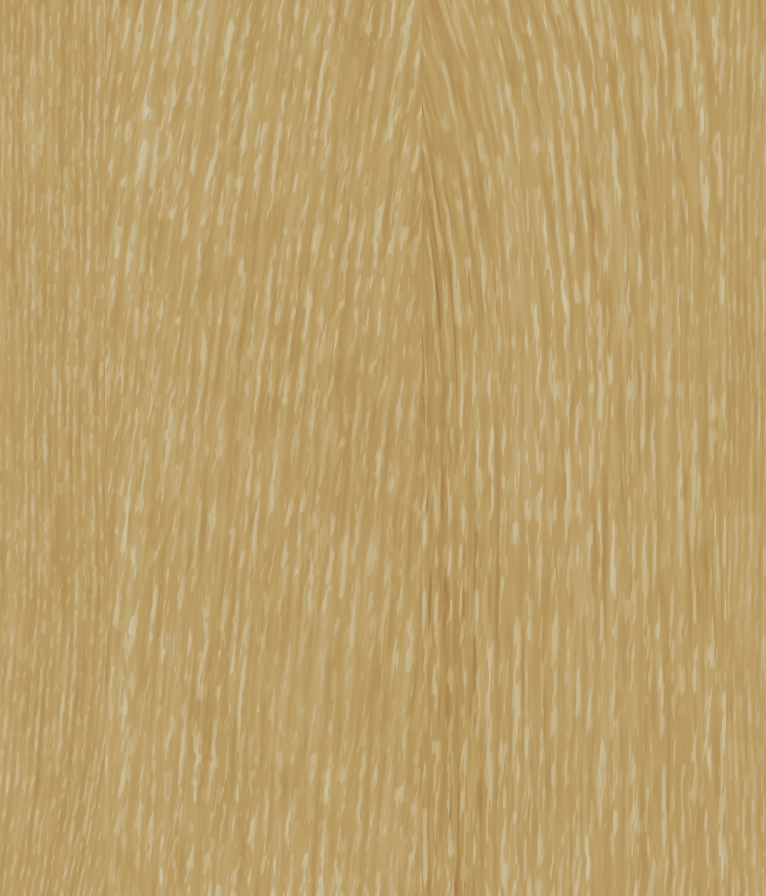
A WebGL 1 fragment shader for this texture:

```glsl
precision highp float;
uniform vec2 u_resolution;

const vec3 DARK = vec3(0.64, 0.49, 0.28);
const vec3 GOLD = vec3(0.735, 0.625, 0.405);
const vec3 CREAM = vec3(0.80, 0.755, 0.63);

// Seams between boards, in units of canvas height
const vec3 SEAMS = vec3(0.117, 0.471, 0.810);

// Per board: ring spacing, fleck width, fleck length, fleck strength
const vec4 BOARD_A = vec4(0.0085, 0.0030, 0.013, 0.52);
const vec4 BOARD_B = vec4(0.0165, 0.0036, 0.019, 0.70);
const vec4 BOARD_C = vec4(0.0145, 0.0034, 0.027, 0.74);
const vec4 BOARD_D = vec4(0.0085, 0.0031, 0.020, 0.50);

const float FLECK_SLANT = 0.05;
const float RING_CONTRAST = 0.16;
const float FIBRE_CONTRAST = 0.80;
const float CLOUD_CONTRAST = 0.22;
const float HEART_DEPTH = 0.32;
const float BASE_TONE = -0.06;

float hash(vec2 p) {
  vec3 q = fract(vec3(p.xyx) * 0.1031);
  q += dot(q, q.yzx + 33.33);
  return fract((q.x + q.y) * q.z);
}

float noise(vec2 p) {
  vec2 i = floor(p);
  vec2 f = fract(p);
  f = f * f * (3.0 - 2.0 * f);
  float low = mix(hash(i), hash(i + vec2(1.0, 0.0)), f.x);
  float high = mix(hash(i + vec2(0.0, 1.0)), hash(i + 1.0), f.x);
  return mix(low, high, f.y);
}

float fbm(vec2 p) {
  float sum = 0.0;
  float amp = 0.5;
  for (int i = 0; i < 4; i++) {
    sum += amp * noise(p);
    p = p * 2.03 + 17.3;
    amp *= 0.5;
  }
  return sum / 0.9375;
}

// Sideways position along the grain, bent differently on each board
float grainCoord(vec2 p, float board) {
  float u = p.x + 0.008 * (noise(vec2(p.x * 7.0, p.y * 4.0 + board * 9.0)) - 0.5);
  u += 0.0016 * (noise(vec2(p.x * 30.0, p.y * 28.0)) - 0.5);
  if (board < 0.5) {
    float low = max(0.45 - p.y, 0.0);
    return u + 0.22 * low * low;
  }
  if (board < 1.5) return u - 0.06 * p.y - 0.04 * p.y * p.y;
  if (board < 2.5) {
    float rise = max(p.y - 0.55, 0.0);
    float across = (p.x - SEAMS.y) / (SEAMS.z - SEAMS.y);
    return u + 0.36 * rise * rise * mix(1.0, 0.15, across);
  }
  return u;
}

// Growth rings as a soft wave across the grain
float growthRing(float u, float y, float spacing, float seed) {
  float phase = u / spacing + 1.1 * noise(vec2(u * 35.0, y * 2.0 + seed));
  return 0.5 + 0.5 * sin(6.2832 * phase);
}

// Pale filled pores, strung along the growth rings
float poreFlecks(float u, float y, float ring, vec4 style, float seed) {
  vec2 cell = vec2((u - FLECK_SLANT * y) / style.y, y / style.z);
  float broad = noise(cell + seed);
  float fine = noise(cell * vec2(1.6, 2.1) + seed + 51.0);
  float pore = smoothstep(0.53, 0.76, 0.60 * broad + 0.40 * fine + 0.14 * ring - 0.03);
  return pore * mix(0.35, 1.0, ring);
}

vec3 toneColor(float tone) {
  vec3 color = mix(GOLD, CREAM, clamp(tone, 0.0, 1.0));
  return mix(color, DARK, clamp(-tone, 0.0, 1.0));
}

void main() {
  vec2 p = gl_FragCoord.xy / u_resolution.y;
  float board = dot(step(SEAMS, vec3(p.x)), vec3(1.0));
  float seed = board * 37.0 + 5.0;
  vec4 style = board < 0.5 ? BOARD_A : board < 1.5 ? BOARD_B : board < 2.5 ? BOARD_C : BOARD_D;
  float u = grainCoord(p, board);
  float ring = growthRing(u, p.y, style.x, seed);

  // Soft clouds, rings and long fine fibres
  float cloud = fbm(vec2(u * 12.0, p.y * 2.0) + seed);
  float fibre = 0.55 * noise(vec2(u * 290.0, p.y * 24.0) + seed)
              + 0.45 * noise(vec2(u * 170.0, p.y * 8.0) + seed);
  float tone = BASE_TONE + CLOUD_CONTRAST * (cloud - 0.5) + FIBRE_CONTRAST * (fibre - 0.5);
  tone += RING_CONTRAST * (ring - 0.5);

  // Cross figure sweeping down over the second board
  float inFigure = step(0.5, board) * step(board, 1.5);
  float figure = fbm(vec2(p.x * 5.0 + p.y * 4.0, p.y * 16.0 + p.x * 13.0));
  float sweep = smoothstep(0.52, 0.68, figure) * inFigure;
  tone += inFigure * 0.04 - 0.08 * sweep;

  // Darker heart of the third board, with thin brown lines
  float inHeart = step(1.5, board) * step(board, 2.5);
  float heart = inHeart * (1.0 - smoothstep(0.02, 0.11, u - SEAMS.y));
  float line = smoothstep(0.68, 0.88, noise(vec2(u * 240.0, p.y * 9.0) + seed + 80.0));
  tone -= HEART_DEPTH * heart * (0.45 + 0.55 * cloud);
  tone -= line * (0.12 + 0.10 * inHeart + 0.35 * heart);

  // Pores vary gently in density from patch to patch
  float patches = smoothstep(0.25, 0.60, fbm(vec2(u * 16.0, p.y * 5.0) + seed + 23.0));
  float flecks = poreFlecks(u, p.y, ring, style, seed);
  tone += style.w * flecks * mix(0.72, 1.0, patches) * (1.0 - 0.30 * sweep);

  // Faint shadow at the seams
  vec3 gap = 1.0 - smoothstep(vec3(0.0), vec3(0.003), abs(p.x - SEAMS));
  tone -= dot(gap, vec3(0.03, 0.15, 0.05));

  gl_FragColor = vec4(toneColor(tone), 1.0);
}
```
